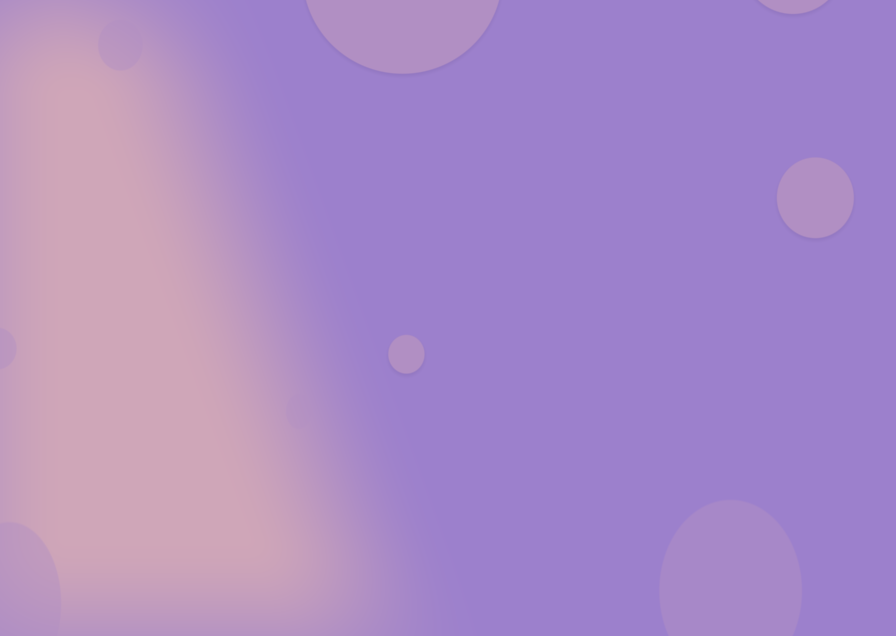
Reproduce this background procedurally as a Shadertoy shader.

```glsl
// Soft pink glow along the left of a violet field, with pale oval bubbles.

const vec3 VIOLET = vec3(0.613, 0.503, 0.800);
const vec3 PINK   = vec3(0.812, 0.650, 0.720);
const vec3 BUBBLE = vec3(0.695, 0.560, 0.765);
const vec3 SHADOW = vec3(0.510, 0.410, 0.690);

// Glow outline, in units of canvas height
const float GLOW_BLUR   = 0.156;
const float GLOW_LEFT   = -0.05;
const float GLOW_BOTTOM = 0.0;
const float GLOW_TOP    = 1.0;
const float GLOW_FOOT   = 0.60;  // right edge at the base
const float GLOW_LEAN   = 0.36;  // inward slope of the right edge

const float SHADOW_DROP = 0.0035;
const float SHADOW_BLUR = 0.006;
const float SHADOW_STRENGTH = 0.45;
const float DESIGN_ASPECT = 1.4066;

// Bubble centre (xy) and radii (zw)
const int BUBBLE_COUNT = 9;
const vec4 BUBBLES[BUBBLE_COUNT] = vec4[](
    vec4(0.632, 1.040, 0.157, 0.156),
    vec4(1.245, 1.058, 0.080, 0.080),
    vec4(1.280, 0.689, 0.0605, 0.0635),
    vec4(0.638, 0.443, 0.0285, 0.0305),
    vec4(1.147, 0.071, 0.112, 0.143),
    vec4(0.189, 0.929, 0.035, 0.040),
    vec4(0.469, 0.353, 0.020, 0.0275),
    vec4(-0.005, 0.452, 0.031, 0.033),
    vec4(0.015, 0.051, 0.081, 0.128));
const float OPACITY[BUBBLE_COUNT] = float[](
    1.0, 1.0, 1.0, 1.0, 0.5, 0.45, 0.35, 0.45, 0.45);

float softInside(float depth) {
    return smoothstep(-GLOW_BLUR, GLOW_BLUR, depth);
}

// Coverage of the blurred, leaning quadrilateral
float glowCoverage(vec2 p) {
    float slant = (GLOW_FOOT - GLOW_LEAN * p.y - p.x)
                / sqrt(1.0 + GLOW_LEAN * GLOW_LEAN);
    return softInside(slant)
         * softInside(p.x - GLOW_LEFT)
         * softInside(p.y - GLOW_BOTTOM)
         * softInside(GLOW_TOP - p.y);
}

// Approximate signed distance to an axis-aligned ellipse
float ellipseDistance(vec2 p, vec2 radii) {
    return (length(p / radii) - 1.0) * min(radii.x, radii.y);
}

void mainImage(out vec4 fragColor, in vec2 fragCoord) {
    vec2 p = fragCoord / iResolution.xy * vec2(DESIGN_ASPECT, 1.0);
    float pixel = 1.0 / iResolution.y;

    // Background glow
    vec3 color = mix(VIOLET, PINK, glowCoverage(p));

    // Bubbles; only opaque ones cast a thin shadow
    for (int i = 0; i < BUBBLE_COUNT; i++) {
        vec2 offset = p - BUBBLES[i].xy;
        vec2 radii = BUBBLES[i].zw;

        float shade = ellipseDistance(offset + vec2(0.0, SHADOW_DROP), radii);
        float shadow = 1.0 - smoothstep(-SHADOW_BLUR, SHADOW_BLUR, shade);
        color = mix(color, SHADOW, shadow * SHADOW_STRENGTH * step(0.9, OPACITY[i]));

        float edge = ellipseDistance(offset, radii);
        float fill = 1.0 - smoothstep(-pixel, pixel, edge);
        color = mix(color, BUBBLE, fill * OPACITY[i]);
    }

    fragColor = vec4(color, 1.0);
}
```
